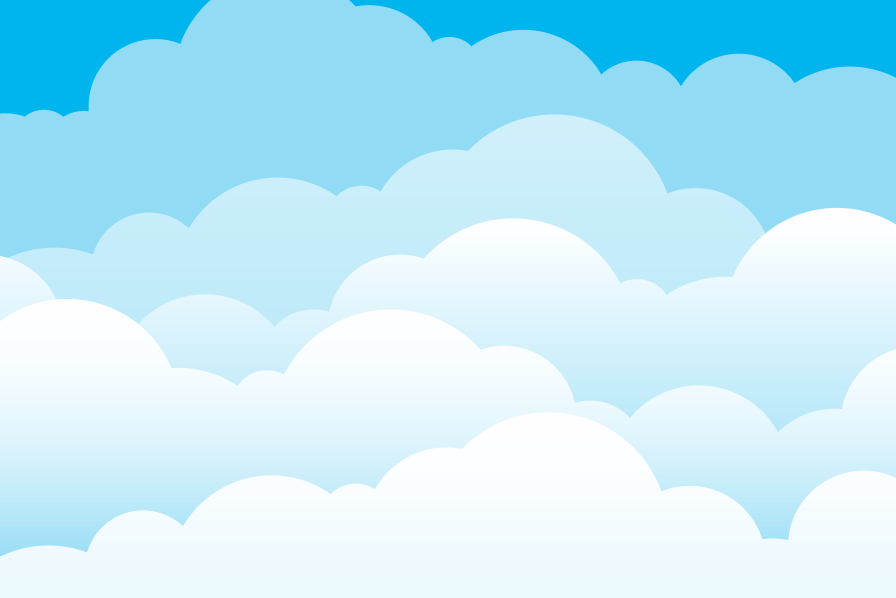
Reproduce this background procedurally as a WebGL 1 fragment shader.

```glsl
precision highp float;
// Overlapping banks of rounded clouds under a clear blue sky.
// Two silhouettes, each a union of puffs, are shifted, mirrored and scaled
// into five layers; every layer fades downwards from white to haze blue.

uniform vec2 u_resolution;

// Distance to a round-topped column: centre x, height of its crown, radius.
float puff(vec2 p, float x, float crown, float radius) {
  vec2 q = p - vec2(x, crown + radius);
  q.y = min(q.y, 0.0);
  return length(q) - radius;
}

// Bank with two tall domes, measured from the crown of the main one.
float twinBank(vec2 p) {
  float d = puff(p, 0.0, 0.0, 103.0);
  d = min(d, puff(p, -277.0, -9.0, 97.0));
  d = min(d, puff(p, -181.0, 50.0, 88.0));
  d = min(d, puff(p, -106.0, 52.0, 30.0));
  d = min(d, puff(p, 97.0, 31.0, 62.0));
  d = min(d, puff(p, 171.0, 78.0, 46.0));
  d = min(d, puff(p, 264.0, 65.0, 77.0));
  d = min(d, puff(p, 380.0, 85.0, 68.0));
  return min(d, puff(p, 452.0, 31.0, 67.0));
}

// Bank that climbs in steps to a single dome, measured from its crown.
float steppedBank(vec2 p) {
  float d = puff(p, 0.0, 0.0, 103.0);
  d = min(d, puff(p, -428.0, 114.0, 95.0));
  d = min(d, puff(p, -347.0, 84.0, 50.0));
  d = min(d, puff(p, -237.0, 54.0, 88.0));
  d = min(d, puff(p, -165.0, 61.0, 30.0));
  d = min(d, puff(p, -87.0, 30.0, 71.0));
  return min(d, puff(p, 121.0, 63.0, 65.0));
}

// Cloud colour: 0 is white, 1 is haze blue.
vec3 cloudColor(float haze) {
  return mix(vec3(0.995, 0.998, 1.0), vec3(0.57, 0.86, 0.96), clamp(haze, 0.0, 1.0));
}

void main() {
  // The canvas is 512 units tall, y runs down, x is centred on 384.
  float unit = 512.0 / u_resolution.y;
  vec2 p = vec2(gl_FragCoord.x - 0.5 * u_resolution.x, u_resolution.y - gl_FragCoord.y) * unit;
  p.x += 384.0;

  vec3 color = vec3(0.0, 0.71, 0.93);

  // Far bank: mirrored and smaller, with low puffs at both ends
  float d = 0.88 * steppedBank(vec2(240.0 - p.x, p.y + 22.0) / 0.88);
  d = min(d, puff(p, 5.0, 97.0, 50.0));
  d = min(d, puff(p, 38.0, 94.0, 26.0));
  d = min(d, puff(p, 72.0, 95.0, 32.0));
  d = min(d, puff(p, 633.0, 46.0, 58.0));
  d = min(d, puff(p, 728.0, 57.0, 86.0));
  color = mix(color, cloudColor(1.0), clamp(0.5 - d / unit, 0.0, 1.0));

  // Pale blue bank
  d = steppedBank(p - vec2(475.0, 98.0));
  color = mix(color, cloudColor(0.42 + (p.y - 98.0) * 0.0009), clamp(0.5 - d / unit, 0.0, 1.0));

  // Middle bank, mirrored
  d = twinBank(vec2(440.0 - p.x, p.y - 187.0));
  color = mix(color, cloudColor((p.y - 195.0) / 265.0), clamp(0.5 - d / unit, 0.0, 1.0));

  // Near bank
  d = twinBank(p - vec2(335.0, 265.0));
  float depth = max(p.y - 265.0, 0.0) / 220.0;
  color = mix(color, cloudColor(pow(depth, 1.8)), clamp(0.5 - d / unit, 0.0, 1.0));

  // Front bank, with an extra dome on the right
  d = steppedBank(p - vec2(470.0, 353.0));
  d = min(d, puff(p, 662.0, 461.0, 60.0));
  d = min(d, puff(p, 740.0, 403.0, 65.0));
  color = mix(color, cloudColor(0.17 * smoothstep(370.0, 520.0, p.y)), clamp(0.5 - d / unit, 0.0, 1.0));

  gl_FragColor = vec4(color, 1.0);
}
```
